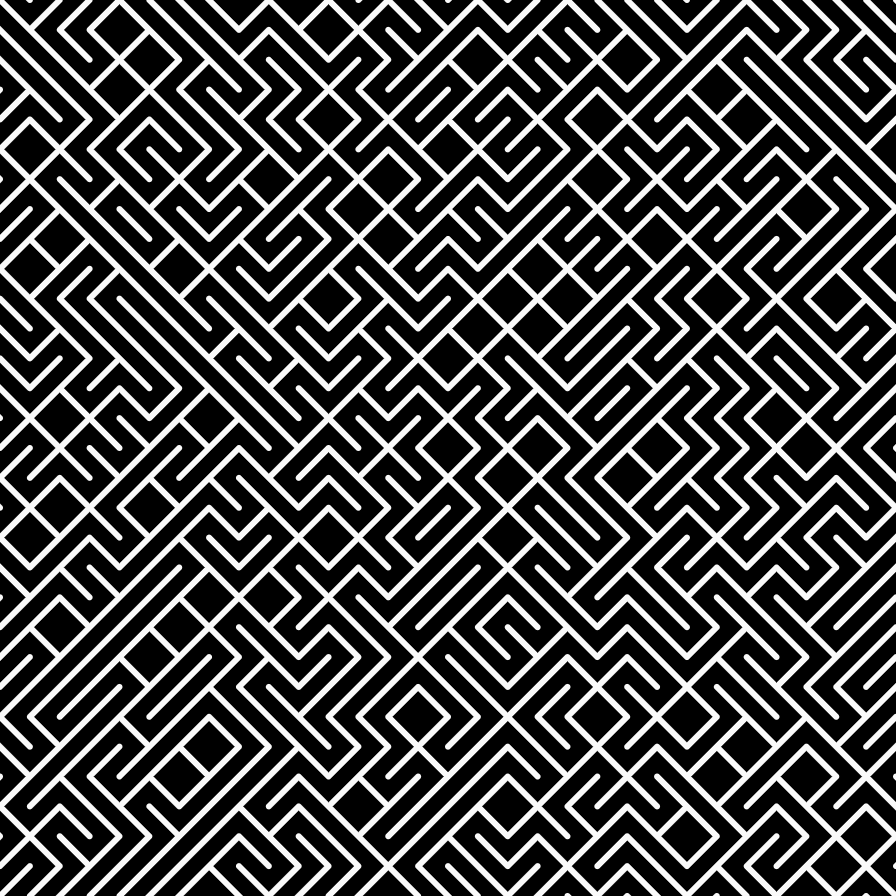
A Shadertoy shader for this pattern:

```glsl
const float CELLS = 30.0;        // grid cells along the canvas height
const float HALF_WIDTH = 0.1;    // half the stroke width, in cells
const float RISING_SHARE = 0.5;  // share of cells whose stroke leans right
const float SEED = 57.0;
const vec3 BACKGROUND = vec3(0.0);
const vec3 STROKE = vec3(0.98);

float hash(vec2 p) {
    vec3 q = fract(vec3(p.xyx) * 0.1031);
    q += dot(q, q.yzx + 33.33);
    return fract((q.x + q.y) * q.z);
}

float segmentDistance(vec2 p, vec2 a, vec2 b) {
    vec2 ab = b - a;
    float along = clamp(dot(p - a, ab) / dot(ab, ab), 0.0, 1.0);
    return length(p - a - ab * along);
}

// Distance to the one diagonal drawn in a cell; p is relative to its corner
float diagonalDistance(vec2 p, vec2 cell) {
    bool rising = hash(cell + SEED) < RISING_SHARE;
    if (!rising) p.x = 1.0 - p.x;
    return segmentDistance(p, vec2(0.0), vec2(1.0));
}

// Neighbouring cells are included so round caps cross the cell borders
float mazeDistance(vec2 p) {
    vec2 home = floor(p);
    float nearest = 2.0;
    for (int y = -1; y <= 1; y++) {
        for (int x = -1; x <= 1; x++) {
            vec2 cell = home + vec2(x, y);
            nearest = min(nearest, diagonalDistance(p - cell, cell));
        }
    }
    return nearest - HALF_WIDTH;
}

void mainImage(out vec4 fragColor, in vec2 fragCoord) {
    float cellsPerPixel = CELLS / iResolution.y;
    float edge = mazeDistance(fragCoord * cellsPerPixel);

    // Linear coverage ramp, one pixel wide
    float coverage = clamp(0.5 - edge / cellsPerPixel, 0.0, 1.0);
    fragColor = vec4(mix(BACKGROUND, STROKE, coverage), 1.0);
}
```
